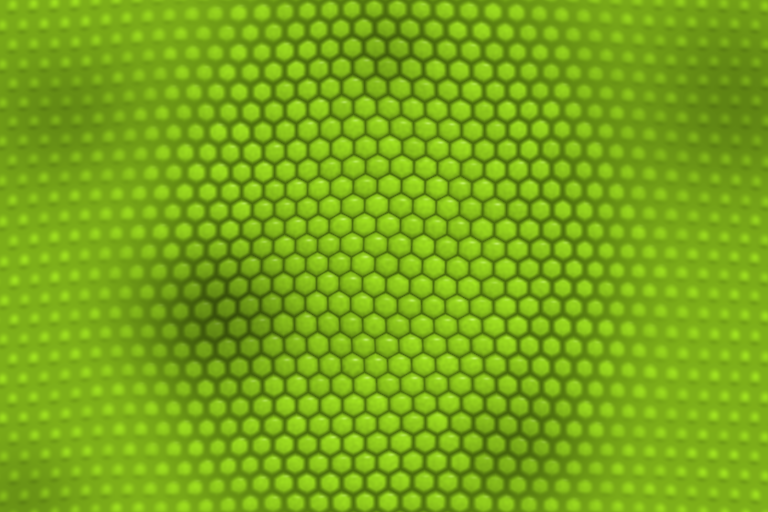
Write a WebGL 1 fragment shader that draws this texture.

```glsl
precision highp float;

uniform vec2 u_resolution;

// Layout, in canvas heights
const vec2 PITCH = vec2(0.0456, 0.0384);   // cell spacing along a row, row spacing
const vec2 FOCUS = vec2(0.76, 0.48);       // centre of the sharp area
const vec2 FOCUS_SCALE = vec2(1.0, 0.72);  // sharp area is taller than wide
const float FOCUS_INNER = 0.13;
const float FOCUS_OUTER = 0.74;
const float EDGE_SQUEEZE = 0.10;           // cells narrow towards the sides
const float ROW_BOW = 0.05;
const float WARP = 0.014;

// Cell shape, in cell pitches
const vec2 RADIUS = vec2(0.472, 0.22);     // sharp, blurred
const vec2 SOFTNESS = vec2(0.035, 0.17);   // sharp, blurred
const vec2 LATTICE = vec2(1.0, 1.73205);
const vec2 GLINT_POS = vec2(0.08, 0.28);
const float SHADOW_DEPTH = 0.31;

// Colours
const vec3 CELL = vec3(0.572, 0.805, 0.112);
const vec3 GROOVE = vec3(0.285, 0.415, 0.045);
const vec3 HAZE = vec3(0.495, 0.69, 0.10);
const vec3 GLINT = vec3(0.78, 0.95, 0.45);

vec2 hash2(vec2 p) {
  vec2 k = vec2(dot(p, vec2(127.1, 311.7)), dot(p, vec2(269.5, 183.3)));
  return fract(sin(k) * 43758.5) * 2.0 - 1.0;
}

float gradientNoise(vec2 p) {
  vec2 i = floor(p);
  vec2 f = p - i;
  vec2 u = f * f * f * (f * (f * 6.0 - 15.0) + 10.0);
  vec2 e = vec2(1.0, 0.0);
  float low = mix(dot(hash2(i), f), dot(hash2(i + e.xy), f - e.xy), u.x);
  float high = mix(dot(hash2(i + e.yx), f - e.yx), dot(hash2(i + e.xx), f - e.xx), u.x);
  return mix(low, high, u.y);
}

// Offset from the nearest cell centre (xy) and that centre (zw)
vec4 hexCell(vec2 q) {
  vec2 a = floor(q / LATTICE + 0.5) * LATTICE;
  vec2 b = (floor(q / LATTICE) + 0.5) * LATTICE;
  vec2 da = q - a;
  vec2 db = q - b;
  return dot(da, da) < dot(db, db) ? vec4(da, a) : vec4(db, b);
}

float hexDistance(vec2 p) {
  p = abs(p);
  return max(p.x, dot(p, vec2(0.5, 0.866)));
}

float hollow(vec2 p, vec2 centre, float radius) {
  vec2 d = (p - centre) / radius;
  return exp(-dot(d, d));
}

// Broad dips in the sheet
float sheetShadow(vec2 p) {
  float s = 0.95 * hollow(p, vec2(0.42, 0.39), 0.14);
  s += 0.75 * hollow(p, vec2(0.12, 0.77), 0.15);
  s += 0.80 * hollow(p, vec2(1.42, 0.78), 0.20);
  s += 0.40 * hollow(p, vec2(0.76, 0.91), 0.09);
  s += 0.55 * hollow(p, vec2(1.01, 0.13), 0.11);
  s += 0.60 * hollow(p, vec2(0.05, 0.03), 0.11);
  return clamp(s + 0.25 * gradientNoise(p * 4.0), 0.0, 1.0);
}

void main() {
  vec2 p = gl_FragCoord.xy / u_resolution.y;
  vec2 r = p - FOCUS;
  float defocus = smoothstep(FOCUS_INNER, FOCUS_OUTER, length(r * FOCUS_SCALE));
  float sharp = 1.0 - defocus;

  // Bend the sheet, then fold it into cells
  vec2 bent = r;
  bent.x *= 1.0 + EDGE_SQUEEZE * r.x * r.x;
  bent.y += ROW_BOW * r.x * r.x;
  bent += WARP * vec2(gradientNoise(p * 3.5), gradientNoise(p * 3.5 + 17.0));
  vec2 q = bent / PITCH * vec2(1.0, 0.5 * LATTICE.y);
  vec4 cell = hexCell(q);
  vec2 offset = cell.xy;
  vec2 variation = hash2(cell.zw);

  // Rounded hexagon, melting into a soft dot out of focus
  float d = mix(hexDistance(offset), length(offset), 0.35 + 0.6 * defocus);
  float radius = mix(RADIUS.x, RADIUS.y, defocus) + 0.01 * variation.x;
  float pixel = 1.0 / (u_resolution.y * PITCH.x);
  float soft = mix(SOFTNESS.x, SOFTNESS.y, sqrt(defocus)) + 0.5 * pixel;
  float body = 1.0 - smoothstep(radius - soft, radius + soft, d);

  // Domed, slightly uneven surface lit from above
  float dome = 1.0 - 0.20 * sharp * smoothstep(0.25, 0.5, d);
  dome += sharp * (dot(offset, vec2(0.10, 0.20)) + 0.08 * gradientNoise(q * 5.0));
  dome += 0.03 * variation.y;
  vec3 ground = mix(GROOVE, HAZE, smoothstep(0.1, 0.85, defocus));
  vec3 colour = mix(ground, CELL * dome, body);

  // Small reflection near the top of each cell
  vec2 g = (offset - GLINT_POS - 0.05 * variation) / vec2(0.13, 0.06);
  float glint = exp(-dot(g, g)) * (0.6 + 0.35 * variation.x);
  colour = mix(colour, GLINT, glint * sharp * sharp);

  // Faint bright core and lower rim keep the far dots raised
  vec2 core = (offset - vec2(0.03, 0.05)) / 0.16;
  vec2 rim = (offset + vec2(0.04, 0.30)) / vec2(0.22, 0.12);
  colour *= 1.0 + defocus * (0.07 * exp(-dot(core, core)) - 0.12 * exp(-dot(rim, rim)));

  colour *= 1.0 - SHADOW_DEPTH * sheetShadow(p);
  gl_FragColor = vec4(colour, 1.0);
}
```
